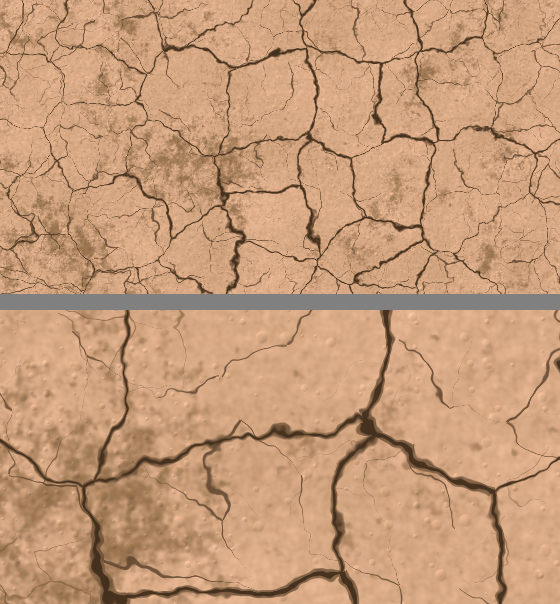
Top, the full canvas; bottom, a detail of the centre.
This texture is drawn by a Shadertoy shader. Its source:

```glsl
// Dry clay ground split by branching cracks, with patches of loose soil and crumbs.

vec2 hash2(vec2 p) {
    vec3 q = fract(p.xyx * vec3(0.1031, 0.1030, 0.0973));
    q += dot(q, q.yzx + 33.33);
    return fract((q.xx + q.yz) * q.zy);
}

// Gradient noise, roughly -0.6 to 0.6
float noise(vec2 p) {
    vec2 i = floor(p), f = fract(p);
    vec2 u = f * f * f * (f * (f * 6.0 - 15.0) + 10.0);
    vec2 e = vec2(1.0, 0.0);
    float a = dot(hash2(i) * 2.0 - 1.0, f);
    float b = dot(hash2(i + e.xy) * 2.0 - 1.0, f - e.xy);
    float c = dot(hash2(i + e.yx) * 2.0 - 1.0, f - e.yx);
    float d = dot(hash2(i + e.xx) * 2.0 - 1.0, f - e.xx);
    return mix(mix(a, b, u.x), mix(c, d, u.x), u.y);
}

float fbm(vec2 p) {
    float sum = 0.0, amp = 1.0;
    for (int i = 0; i < 4; i++) {
        sum += amp * noise(p);
        p = mat2(1.6, 1.2, -1.2, 1.6) * p + 17.3;
        amp *= 0.5;
    }
    return sum;
}

vec2 noise2(vec2 p) {
    return vec2(noise(p), noise(p + 41.7));
}

// Voronoi border: x = distance to it, y = random value of that border
vec2 border(vec2 p, float scale) {
    p *= scale;
    vec2 cell = floor(p), f = fract(p), nearest = vec2(0.0), home = vec2(0.0);
    float best = 9.0;
    for (int y = -1; y <= 1; y++)
    for (int x = -1; x <= 1; x++) {
        vec2 g = vec2(x, y);
        vec2 r = g + hash2(cell + g) - f;
        if (dot(r, r) < best) {
            best = dot(r, r);
            nearest = r;
            home = g;
        }
    }
    vec2 result = vec2(9.0, 0.0);
    for (int y = -2; y <= 2; y++)
    for (int x = -2; x <= 2; x++) {
        vec2 g = home + vec2(x, y);
        vec2 r = g + hash2(cell + g) - f;
        vec2 gap = r - nearest;
        if (dot(gap, gap) > 0.0001) {
            float d = dot(0.5 * (r + nearest), normalize(gap));
            if (d < result.x) result = vec2(d, hash2(2.0 * cell + g + home + 5.0).x);
        }
    }
    return vec2(result.x / scale, result.y);
}

float crack(float d, float halfWidth, float soft) {
    return 1.0 - smoothstep(halfWidth - soft, halfWidth + soft, d);
}

// Round crumbs, returned as signed light and shade
float crumbs(vec2 p, float scale, float density) {
    p *= scale;
    vec2 id = floor(p), r = hash2(id + 7.0);
    vec2 o = fract(p) - 0.3 - 0.4 * hash2(id);
    float size = 0.12 + 0.17 * r.x;
    float body = 1.0 - smoothstep(0.65 * size, size, length(o));
    return body * dot(o, vec2(-0.6, 0.8)) / size * smoothstep(r.y, r.y + 0.1, density);
}

void mainImage(out vec4 fragColor, in vec2 fragCoord) {
    vec2 p = fragCoord / iResolution.y;
    float soft = max(0.001, 0.55 / iResolution.y);

    // Clay surface: broad mottling, grain and slanted relief
    float grain = noise(p * 75.0) + 0.8 * noise(p * 150.0);
    float relief = fbm(p * 24.0) - fbm(p * 24.0 + vec2(-0.12, 0.16));
    float tone = 0.3 + 0.55 * fbm(p * 5.0) + 0.65 * grain - 0.6 * relief;
    vec3 color = mix(vec3(0.88, 0.69, 0.55), vec3(0.77, 0.60, 0.45), clamp(tone, -0.3, 1.6));

    // Loose soil in broken flecks, mostly on the left
    float left = 1.0 - smoothstep(0.3, 1.1, p.x);
    float patches = fbm(p * 3.4 + 3.0) + 0.24 * left - 0.16;
    float flecks = fbm(p * 19.0 + 6.0);
    float dirt = smoothstep(0.05, 0.75, patches + 0.8 * flecks + 0.3 * grain);
    color = mix(color, vec3(0.55, 0.41, 0.27), 0.8 * dirt);
    float pits = smoothstep(0.3, 0.65, noise(p * 48.0 + 4.0) + 0.35 * patches + 0.3 * grain);
    color = mix(color, vec3(0.56, 0.42, 0.29), 0.6 * pits);
    float density = 0.2 + 0.5 * smoothstep(-0.2, 0.4, patches);
    color *= 1.0 + 0.16 * crumbs(p, 34.0, density) + 0.2 * crumbs(p + 0.37, 62.0, density);

    // Jagged paths shared by all cracks
    vec2 q = p + 0.07 * noise2(p * 5.0) + 0.03 * noise2(p * 17.0);
    q += 0.011 * noise2(p * 42.0) + 0.004 * noise2(p * 100.0);
    float core = 1.0 - smoothstep(0.15, 0.75, length((p - vec2(1.06, 0.52)) * vec2(0.85, 1.0)));
    float swell = 0.9 + 0.9 * noise(p * 9.0) + 0.6 * noise(p * 55.0);

    // Hairlines, then branches, then the main network
    vec2 hair = border(q + 0.01 * noise2(p * 30.0) + 3.1, 16.0);
    float hairWidth = 0.0022 * (hair.y - 0.62 + 1.1 * noise(p * 7.0) - 0.4 * core);
    color = mix(color, vec3(0.48, 0.35, 0.23), 0.65 * crack(hair.x, hairWidth, soft));

    vec2 branch = border(q + 8.3, 8.0);
    float branchWidth = 0.0034 * (branch.y - 0.27 + 1.1 * noise(p * 6.0 + 9.0) - 0.3 * core);
    color = mix(color, vec3(0.37, 0.27, 0.18), 0.85 * crack(branch.x, branchWidth, soft));

    vec2 trunk = border(q + 1.7, 4.0);
    float width = swell * mix(0.0003 + 0.002 * trunk.y, 0.002 + 0.005 * trunk.y, core);
    float wall = crack(trunk.x, 1.3 * width + 0.0008, 1.3 * soft);
    color = mix(color, vec3(0.42, 0.31, 0.21) * (1.0 + 0.4 * grain), 0.8 * wall);
    float shade = crack(trunk.x, 0.7 * width + 0.0015 * noise(p * 80.0), soft);
    color = mix(color, vec3(0.23, 0.16, 0.09), 0.85 * shade);

    fragColor = vec4(clamp(color, 0.0, 1.0), 1.0);
}
```
